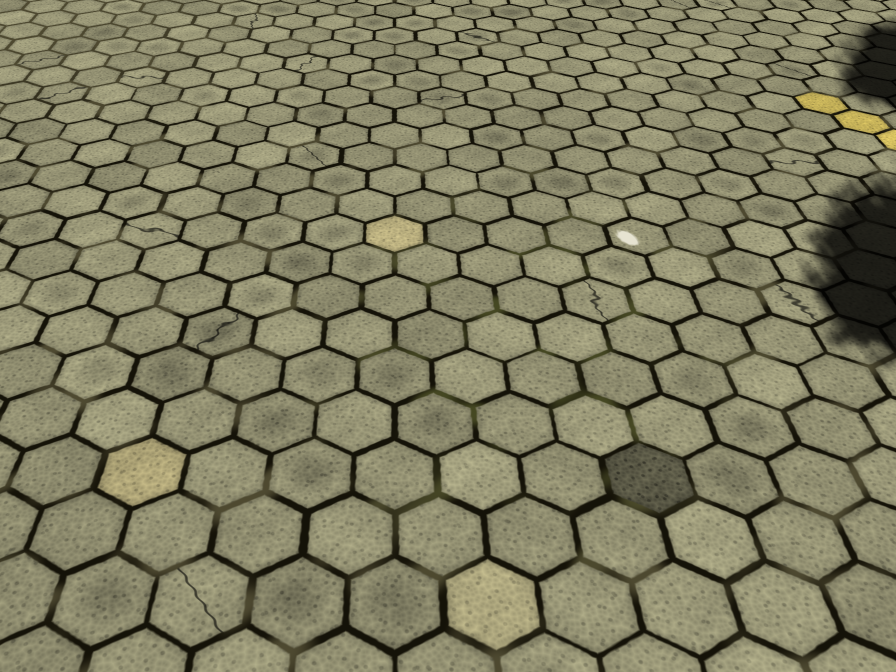
Write a Shadertoy shader that draws this texture.

```glsl
const float ROW_STEP = 0.866;
const vec3 STONE = vec3(0.60, 0.59, 0.465);
const vec3 SAND = vec3(0.69, 0.65, 0.47);
const vec3 PAINT = vec3(0.80, 0.72, 0.36);
const vec3 GAP = vec3(0.08, 0.07, 0.03);
const vec3 DIRT = vec3(0.36, 0.34, 0.23);
const vec3 MOSS = vec3(0.30, 0.33, 0.13);
const vec3 CHIP = vec3(0.90, 0.89, 0.82);

float hash(vec2 p) {
    return fract(sin(dot(p, vec2(127.1, 311.7))) * 4375.85);
}

vec2 hash2(vec2 p) {
    return vec2(hash(p), hash(p + 17.3));
}

// Layered sines, about -1 to 1
float waves(vec2 p) {
    float a = sin(p.x + 1.7 * sin(0.8 * p.y));
    float b = sin(1.9 * p.y + 1.3 * sin(1.4 * p.x + 2.0));
    float c = sin(3.1 * p.x - 2.7 * p.y + a);
    return (a + b + 0.6 * c) / 2.6;
}

// Distance to the nearest scattered point
float cellular(vec2 p) {
    vec2 cell = floor(p);
    float nearest = 2.0;
    for (int j = -1; j <= 1; j++)
        for (int i = -1; i <= 1; i++) {
            vec2 c = cell + vec2(i, j);
            nearest = min(nearest, length(c + hash2(c) - p));
        }
    return nearest;
}

// Offset from the centre of the hexagon that holds p
vec2 hexLocal(vec2 p) {
    vec2 size = vec2(1.0, 2.0 * ROW_STEP);
    vec2 a = mod(p + 0.5 * size, size) - 0.5 * size;
    vec2 b = mod(p, size) - 0.5 * size;
    return dot(a, a) < dot(b, b) ? a : b;
}

float hexInside(vec2 p) {
    p = abs(p);
    return 0.5 - max(p.x, 0.5 * p.x + ROW_STEP * p.y);
}

// Canvas point (y down) to the receding ground plane
vec2 ground(vec2 q, float depth) {
    return vec2((q.x - 0.587) / (0.098 * depth),
                (19.73 / depth - 13.4) * ROW_STEP);
}

float isStone(vec2 id, vec2 wanted) {
    return step(length(id - wanted), 0.1);
}

float ellipseMask(vec2 p, vec2 radius, float soft, float rough) {
    return 1.0 - smoothstep(1.0 - soft, 1.0 + soft, length(p / radius) + rough);
}

float crackMask(vec2 local, vec2 id, float px) {
    float angle = 6.283 * hash(id + 5.1);
    float bend = 0.05 * sin(13.0 * local.x + 9.0 * local.y) + 0.02 * sin(37.0 * local.y);
    float d = abs(dot(local, vec2(cos(angle), sin(angle))) + bend);
    return step(hash(id + 8.6), 0.06) * (1.0 - smoothstep(0.006, 0.022 + px, d));
}

vec3 stoneColor(vec2 p, vec2 local, vec2 id, float px) {
    float sandy = isStone(id, vec2(-6, 2)) + isStone(id, vec2(0, 8)) + 0.5 * isStone(id, vec2(2, 0));
    float painted = step(abs(id.x + id.y - 32.0), 0.1) * step(id.y, 14.5);
    vec3 color = mix(STONE, SAND, sandy);
    color = mix(color, PAINT, painted);
    float tone = 1.0 + 0.15 * (hash(id) - 0.5) - 0.38 * isStone(id, vec2(6, 2));
    // Blotches, worn centre, pits and grit
    float detail = 1.0 / (1.0 + 18.0 * px);
    tone += 0.055 * waves(4.0 * p + 9.0 * hash(id + 2.4));
    tone -= 0.16 * step(0.8, hash(id + 3.7)) * (1.0 - smoothstep(0.05, 0.4, length(local)));
    tone += detail * 0.24 * (cellular(17.0 * p) - 0.5);
    tone -= detail * 0.22 * (1.0 - smoothstep(0.08, 0.22, cellular(7.0 * p + 4.0)));
    return color * tone * (1.0 - 0.6 * crackMask(local, id, px));
}

vec3 paving(vec2 q, float pixel) {
    float depth = q.y - 0.013 * (q.x - 0.587) + 0.575;
    float px = pixel / (0.098 * depth);
    vec2 p = ground(q, depth);
    vec2 local = hexLocal(p);
    vec2 id = floor((p - local) * vec2(2.0, 1.0 / ROW_STEP) + 0.5);

    // Uneven joints, filled with shade, dirt or moss
    vec2 shift = 0.026 * (hash2(id + 0.7) - 0.5) + vec2(0.004, 0.008);
    float inside = hexInside(local - shift) + 0.007 * waves(19.0 * p);
    float width = 0.034 + 0.012 * (hash(id + 6.2) - 0.5);
    float top = smoothstep(width - 0.012, width + 0.014 + 0.2 * px, inside);
    float dusty = 1.0 - smoothstep(0.1, 0.5, length(q * vec2(0.8, 2.0)));
    float mossy = ellipseMask(q - vec2(0.78, 0.55), vec2(0.28, 0.25), 0.5, 0.0);
    float fill = smoothstep(-0.1, 0.8, waves(2.7 * p) + 0.6 * dusty);
    vec3 joint = mix(GAP, mix(DIRT, MOSS, 0.7 * mossy), max(0.8 * fill, 0.8 * dusty));
    vec3 stone = stoneColor(p, local, id, px);
    stone *= 0.86 + 0.14 * smoothstep(0.03, 0.13, inside);
    vec3 color = mix(joint, stone, top);

    // Pale chip lying on the stones
    vec2 chip = mat2(0.88, -0.47, 0.47, 0.88) * (q - vec2(0.934, 0.354));
    color = mix(color, CHIP, ellipseMask(chip, vec2(0.018, 0.008), 0.2, 0.1 * waves(300.0 * q)));

    // Leafy shade at the right edge
    float rough = 0.13 * waves(45.0 * q) + 0.06 * waves(110.0 * q);
    float shade = max(ellipseMask(q - vec2(1.34, 0.40), vec2(0.125, 0.135), 0.2, rough),
                      ellipseMask(q - vec2(1.34, 0.10), vec2(0.085, 0.065), 0.25, rough));
    return color * (1.0 - 0.8 * shade);
}

void mainImage(out vec4 fragColor, in vec2 fragCoord) {
    vec3 sum = vec3(0.0);
    for (int j = 0; j < 2; j++)
        for (int i = 0; i < 2; i++) {
            vec2 q = (fragCoord + 0.5 * vec2(i, j) - 0.25) / iResolution.y;
            sum += paving(vec2(q.x, 1.0 - q.y), 1.0 / iResolution.y);
        }
    fragColor = vec4(sum / 4.0, 1.0);
}
```
